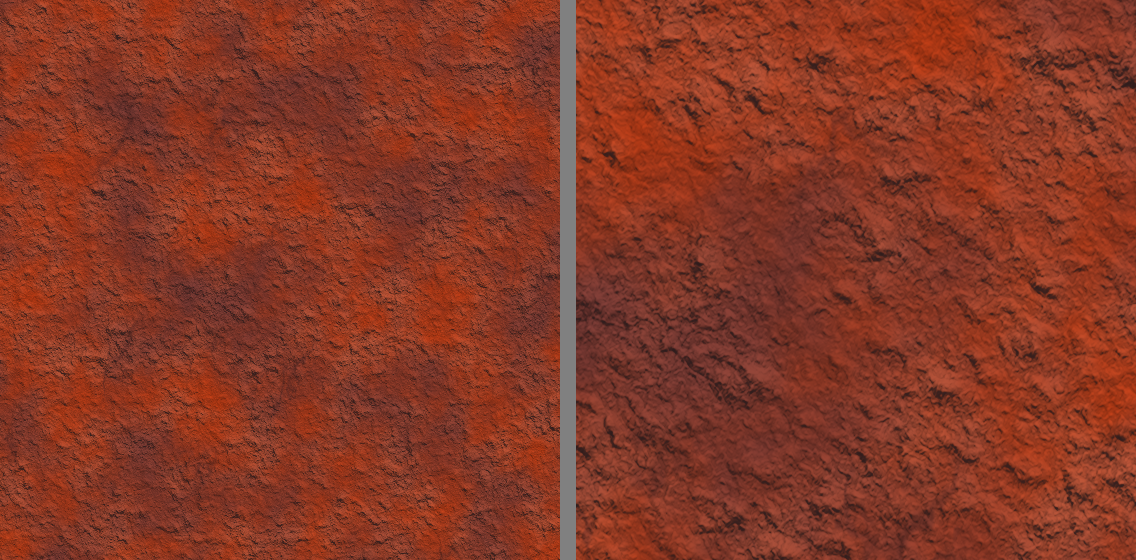
Left, the full canvas; right, a detail of the centre.
A three.js fragment shader for this texture:

```glsl
// Rust-red rock with orange, clay and plum stains over a fine rough crust.
// Folded gradient noise gives a height field, lit from the upper right.

#define STAIN_SCALE 5.5
#define ROUGH_SCALE 12.0
#define GRAIN_SCALE 40.0
#define RELIEF 0.0044
#define SLOPE_STEP 0.0013
#define VEIN_STRENGTH 0.45
#define SHADOW_STRENGTH 0.7

varying vec2 vUv;

const vec3 RUST = vec3(0.65, 0.205, 0.07);
const vec3 CLAY = vec3(0.6, 0.275, 0.185);
const vec3 PLUM = vec3(0.4, 0.195, 0.18);
const vec3 CREVICE = vec3(0.19, 0.125, 0.13);
const vec3 LIGHT = vec3(0.38, 0.78, 1.0);

float hash(vec2 p) {
  vec3 q = fract(p.xyx * 0.1031);
  q += dot(q, q.yzx + 33.33);
  return fract((q.x + q.y) * q.z);
}

// Random unit gradient of a cell corner, projected on the offset
float slopeAt(vec2 cell, vec2 offset) {
  float angle = 6.2832 * hash(cell);
  return dot(vec2(cos(angle), sin(angle)), offset);
}

float gradientNoise(vec2 p) {
  vec2 i = floor(p);
  vec2 f = p - i;
  vec2 u = f * f * f * (f * (f * 6.0 - 15.0) + 10.0);
  vec2 e = vec2(1.0, 0.0);
  float bottom = mix(slopeAt(i, f), slopeAt(i + e.xy, f - e.xy), u.x);
  float top = mix(slopeAt(i + e.yx, f - e.yx), slopeAt(i + e.xx, f - e.xx), u.x);
  return mix(bottom, top, u.y);
}

// Turn and enlarge the domain between octaves
vec2 nextOctave(vec2 p) {
  return mat2(1.68, 1.22, -1.22, 1.68) * p + 17.3;
}

// Layered noise; fold turns part of each octave into creased lumps
float layeredNoise(vec2 p, float fold) {
  float sum = 0.0;
  float amplitude = 1.0;
  for (int i = 0; i < 4; i++) {
    float n = gradientNoise(p);
    sum += amplitude * mix(n, abs(n) * 1.3, fold);
    p = nextOctave(p);
    amplitude *= 0.54;
  }
  return sum;
}

float crustHeight(vec2 uv) {
  return layeredNoise(uv * GRAIN_SCALE, 0.5);
}

// Thin broken lines, stretched along the vertical
float veins(vec2 uv) {
  vec2 p = uv * vec2(12.0, 7.0);
  p += 0.5 * layeredNoise(p * 1.7 + 60.0, 0.0);
  float line = 1.0 - smoothstep(0.0, 0.08, abs(gradientNoise(p)));
  return line * smoothstep(0.0, 0.4, gradientNoise(uv * 7.0 + 23.0));
}

void main() {
  // Height and slope of the crust
  float height = crustHeight(vUv);
  float heightRight = crustHeight(vUv + vec2(SLOPE_STEP, 0.0));
  float heightUp = crustHeight(vUv + vec2(0.0, SLOPE_STEP));
  vec2 slope = (vec2(heightRight, heightUp) - height) / SLOPE_STEP;

  // Rough patches, stains and veins
  float roughNoise = layeredNoise(vUv * ROUGH_SCALE + 31.0, 0.0);
  float stainNoise = layeredNoise(vUv * STAIN_SCALE + 7.0, 0.0);
  float rough = smoothstep(-0.6, 0.7, roughNoise + 0.25 * height);
  float stain = smoothstep(-0.65, 0.95, stainNoise - 0.15 * height);
  vec3 color = mix(mix(RUST, CLAY, rough), PLUM, stain);
  color = mix(color, PLUM * 0.75, VEIN_STRENGTH * veins(vUv));

  // Diffuse light, relative to a flat surface
  float bump = RELIEF * mix(0.65, 1.4, rough);
  vec3 normal = normalize(vec3(-slope * bump, 1.0));
  float shade = max(dot(normal, LIGHT) / LIGHT.z, 0.0);
  color *= mix(1.0, shade, 0.75);

  // Cool shadow in creases that face away from the light
  float shadow = 1.0 - smoothstep(0.3, 0.82, shade);
  color = mix(color, CREVICE, SHADOW_STRENGTH * shadow);

  gl_FragColor = vec4(color, 1.0);
}
```
